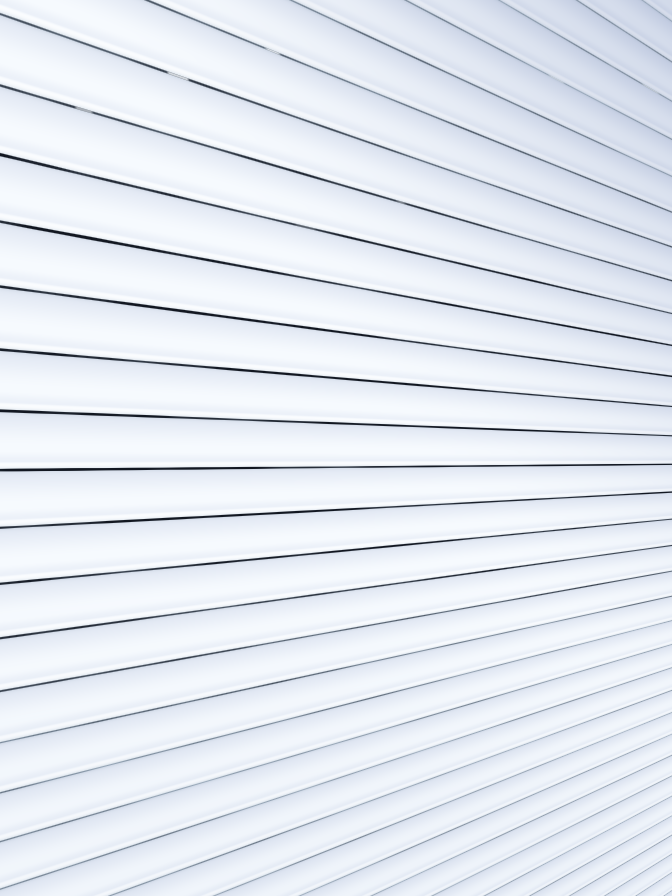
This texture is drawn by a Shadertoy shader. Its source:

```glsl
// Slat index, growing downward, for a wall of blinds receding to the right
float slatCoord(vec2 p) {
    float drop = 0.4753 - p.y + 0.0065 * p.x;
    float pitch = mix(0.0653, 0.0314, p.x) - mix(0.0146, 0.0134, p.x) * drop;
    return drop / pitch;
}

// Layered sines give each gap its own uneven run along the slat
float gapWear(float x, float id) {
    return sin(x * 9.0 + id * 4.7) * 0.5
         + sin(x * 23.0 - id * 2.9) * 0.3
         + sin(x * 71.0 + id * 8.3) * 0.2;
}

void mainImage(out vec4 fragColor, in vec2 fragCoord) {
    vec2 p = fragCoord / iResolution.xy;
    float n = slatCoord(p);
    float aa = max(fwidth(n), 0.001);
    float s = fract(n);
    float id = floor(n + 0.5);
    float offset = n - id;

    vec3 white = vec3(0.965, 0.98, 0.996);
    vec3 shade = vec3(0.885, 0.91, 0.955);
    vec3 steel = vec3(0.53, 0.6, 0.67);
    vec3 ink = vec3(0.07, 0.09, 0.13);

    // Curved face: shaded under the slat above, bright lower down
    vec3 color = mix(shade, white, smoothstep(-0.05, 0.6, s));

    // Faint crease, then a narrow bright lip along the lower edge
    float soft = aa * 0.6;
    float crease = smoothstep(0.66, 0.85, s) * (1.0 - smoothstep(0.86 - soft, 0.89 + soft, s));
    float lip = smoothstep(0.86 - soft, 0.9 + soft, s) * (1.0 - smoothstep(0.93 - soft, 0.96 + soft, s));
    color = mix(color, shade, crease * 0.5);
    color = mix(color, vec3(0.985, 0.992, 1.0), lip);

    // Light falls off toward the upper right and the lower edge
    float corner = smoothstep(1.1, 2.1, p.x + p.y);
    float foot = smoothstep(0.4, 0.0, p.y) * (0.5 + 0.5 * p.x);
    color *= 1.0 - vec3(0.15, 0.13, 0.08) * corner - vec3(0.04, 0.033, 0.02) * foot;

    // Bluish shadow hugging the gap
    float shadow = exp(-abs(offset) / (offset > 0.0 ? 0.028 : 0.026));
    color = mix(color, steel, shadow * 0.42);

    // Gap: darkest at eye level, paler above and below, uneven along its run
    float wear = gapWear(p.x, id);
    float level = smoothstep(-11.0, -3.0, id) * (1.0 - smoothstep(1.0, 7.0, id));
    float dark = mix(0.15, 0.95, level) + 0.22 * wear;
    float width = mix(0.011, 0.021, level) * (1.0 + 0.25 * wear);
    float gap = clamp((width - abs(offset)) / aa + 0.5, 0.0, 1.0)
              * min(1.0, 2.0 * width / aa + 0.25);
    vec3 gapColor = mix(steel, ink, clamp(dark, 0.0, 1.0));
    color = mix(color, gapColor, gap);

    // Stray highlights where the upper gaps catch light
    float glint = smoothstep(0.72, 0.85, gapWear(p.x * 1.3, id * 3.1)) * smoothstep(-4.0, -7.0, id);
    color = mix(color, white, gap * glint * 0.8);

    fragColor = vec4(clamp(color, 0.0, 1.0), 1.0);
}
```
